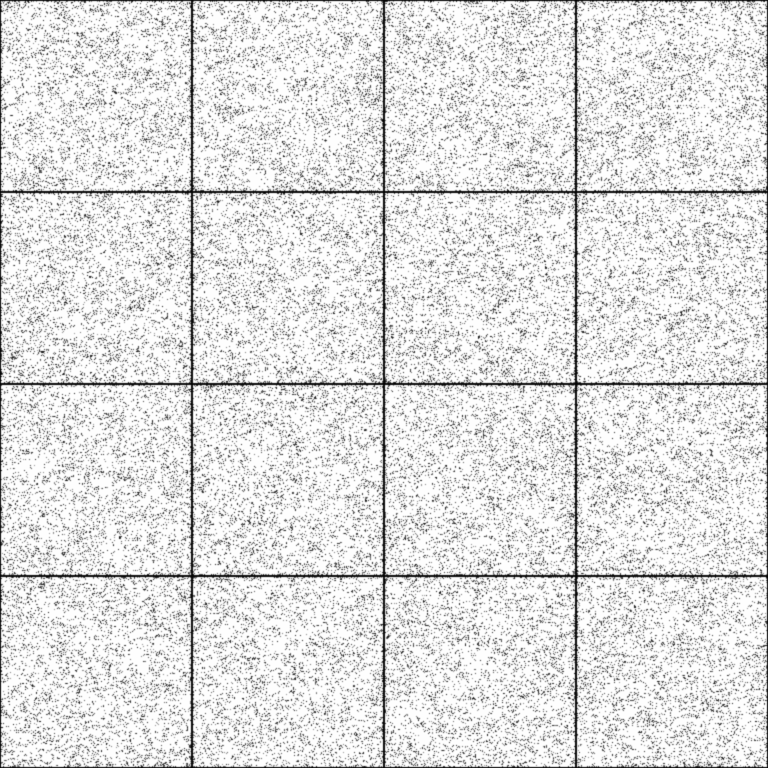
This pattern is drawn by a three.js fragment shader. Its source:

```glsl
varying vec2 vUv;

const float TILES = 4.0;
const float GRAINS_PER_TILE = 192.0;
const float FOOTPRINT = 1.5;       // smoothing width, in grains
const float LINE_HALF_WIDTH = 1.0; // in grains
const vec3 PAPER = vec3(0.995);
const vec3 INK = vec3(0.015);

float hash(vec2 p) {
  vec3 q = fract(vec3(p.xyx) * vec3(0.1031, 0.1030, 0.0973));
  q += dot(q, q.yzx + 33.33);
  return fract((q.x + q.y) * q.z);
}

float valueNoise(vec2 p) {
  vec2 cell = floor(p);
  vec2 f = fract(p);
  vec2 blend = f * f * (3.0 - 2.0 * f);
  float bottom = mix(hash(cell), hash(cell + vec2(1.0, 0.0)), blend.x);
  float top = mix(hash(cell + vec2(0.0, 1.0)), hash(cell + 1.0), blend.x);
  return mix(bottom, top, blend.y);
}

// Distance in grains to the nearest tile border
float borderDistance(vec2 p, float tileSize) {
  vec2 local = mod(p, tileSize);
  vec2 d = min(local, tileSize - local);
  return min(d.x, d.y);
}

// Chance of a speck: small flattened clumps, slightly denser beside the lines
float speckDensity(vec2 grain, float border) {
  float fine = valueNoise(grain / vec2(4.5, 2.1) + 17.0);
  float broad = valueNoise(grain / vec2(15.0, 9.0) + 71.0);
  float clump = mix(broad, fine, 0.72);
  float fringe = 0.17 * exp(1.5 - border);
  return 0.31 * smoothstep(0.12, 1.0, clump) + fringe;
}

float grainInk(vec2 grain) {
  float border = borderDistance(grain + 0.5, GRAINS_PER_TILE);
  float line = 1.0 - step(LINE_HALF_WIDTH, border);
  float speck = step(hash(grain + 211.0), speckDensity(grain, border));
  float strength = mix(0.45, 1.0, hash(grain + 503.0));
  return max(line, speck * strength);
}

// Share of the square footprint around p that a grain covers
float grainCoverage(vec2 p, vec2 grain, float width) {
  vec2 low = max(p - 0.5 * width, grain);
  vec2 high = min(p + 0.5 * width, grain + 1.0);
  vec2 overlap = max(high - low, 0.0) / width;
  return overlap.x * overlap.y;
}

void main() {
  vec2 p = vUv * TILES * GRAINS_PER_TILE;
  float ink = 0.0;

  // Area-weighted ink of the neighbouring grains
  for (int y = -1; y <= 1; y++) {
    for (int x = -1; x <= 1; x++) {
      vec2 grain = floor(p) + vec2(float(x), float(y));
      ink += grainInk(grain) * grainCoverage(p, grain, FOOTPRINT);
    }
  }

  gl_FragColor = vec4(mix(PAPER, INK, ink), 1.0);
}
```
